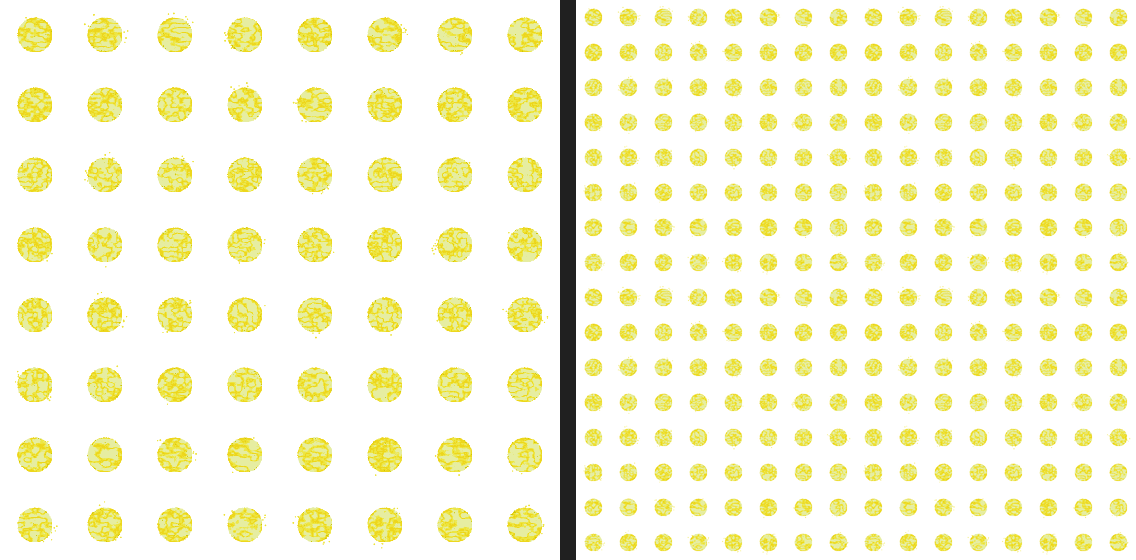
Left: one tile. Right: repeated 2 by 2.
A Shadertoy shader for this pattern:

```glsl
// An 8 by 8 grid of speckled yellow dots on white, each with its own veins and spatter.
// Ridged value noise makes the veins, fine grain roughens them and the rim, and a
// loop scatters droplets. All is seeded by cell index and stays inside the cell, so it tiles.

#define CELLS 8.0         // repeats across and down
#define RADIUS 0.25       // dot radius, in cells
#define FLAT_SIDE 0.242   // where the right and lower sides are trimmed
#define VEIN_FREQ 15.0    // vein noise steps per cell
#define GRAIN_FREQ 64.0   // grain steps per cell
#define ROUGHNESS 0.016   // raggedness of the rim
#define DROPS 8           // most droplets around a dot
#define DROP_SIZE 0.011   // droplet radius, in cells

const vec3 PAPER  = vec3(1.0);
const vec3 PALE   = vec3(0.90, 0.93, 0.63);
const vec3 YELLOW = vec3(0.93, 0.90, 0.26);
const vec3 GOLD   = vec3(0.93, 0.84, 0.11);
const vec3 OLIVE  = vec3(0.81, 0.78, 0.02);

float hash(vec2 p) {
    return fract(sin(dot(p, vec2(127.1, 311.7))) * 43758.5453);
}

float valueNoise(vec2 p, vec2 seed) {
    vec2 i = floor(p) + seed, f = fract(p);
    f = f * f * (3.0 - 2.0 * f);
    return mix(mix(hash(i), hash(i + vec2(1, 0)), f.x),
               mix(hash(i + vec2(0, 1)), hash(i + vec2(1, 1)), f.x), f.y);
}

// Surface colour: pale islands between yellow and gold veins, with olive specks
vec3 dotColor(vec2 p, vec2 id, vec2 seed, float grain, float d) {
    float banding = 0.5 + 0.5 * cos(6.2831853 * id.y / CELLS);
    banding *= 0.4 + 0.6 * hash(id + 5.3);
    vec2 q = p * VEIN_FREQ * vec2(mix(1.0, 0.4, banding), 1.0);
    float n = mix(valueNoise(q, seed), valueNoise(q * 2.1, seed + 31.0), 0.3);
    float ridge = abs(2.0 * n - 1.0) + 0.16 * (grain - 0.5);
    float rim = smoothstep(-0.035, -0.005, d);
    ridge -= 0.12 * rim;

    vec3 col = mix(GOLD, YELLOW, smoothstep(0.03, 0.12, ridge));
    col = mix(col, PALE, smoothstep(0.16, 0.32, ridge));
    float speck = valueNoise(p * GRAIN_FREQ - 0.5, seed + 57.0);
    float limit = mix(0.96, 0.80, rim);
    return mix(col, OLIVE, smoothstep(limit - 0.04, limit + 0.04, speck));
}

// Distance to droplets thrown out in two clusters beside the rim
float spatter(vec2 p, vec2 id) {
    float d = 1.0;
    float amount = hash(id + 11.7);
    amount *= amount;
    for (int i = 0; i < DROPS; i++) {
        vec2 key = id + 19.0 * float(i + 1);
        float cluster = hash(id + 3.1 + float(i % 2) * 7.9);
        float angle = 6.2831853 * cluster + 0.7 * (hash(key) - 0.5);
        float reach = RADIUS + 0.01 + 0.07 * pow(hash(key + 2.3), 1.5);
        float size = DROP_SIZE * mix(0.75, 1.25, hash(key + 4.7));
        float gap = length(p - reach * vec2(cos(angle), sin(angle))) - size;
        if (hash(key + 8.9) < amount) d = min(d, gap);
    }
    return d;
}

void mainImage(out vec4 fragColor, in vec2 fragCoord) {
    vec2 uv = fragCoord / iResolution.xy * CELLS;
    vec2 id = mod(floor(uv), CELLS);
    vec2 p = fract(uv) - 0.5;
    vec2 seed = id * 71.0 + 13.0;
    float halfPixel = 0.5 * CELLS / min(iResolution.x, iResolution.y);

    // Ragged disc, trimmed a little on two sides
    float grain = valueNoise(p * GRAIN_FREQ - 0.5, seed);
    float d = length(p) - RADIUS + ROUGHNESS * (grain - 0.5);
    d = max(d, max(p.x, -p.y) - FLAT_SIDE);

    // Droplets first, then the dot over them
    float drops = smoothstep(halfPixel, -halfPixel, spatter(p, id));
    vec3 col = mix(PAPER, mix(YELLOW, GOLD, 0.4 * grain), drops);
    float disc = smoothstep(halfPixel, -halfPixel, d);
    col = mix(col, dotColor(p, id, seed, grain, d), disc);

    fragColor = vec4(col, 1.0);
}
```
